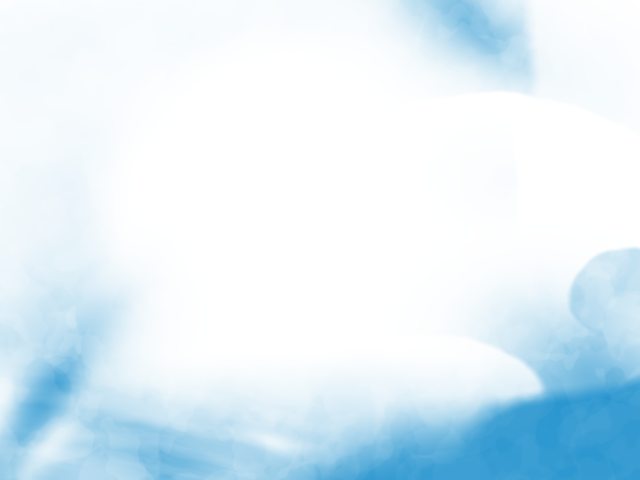
Reproduce this background procedurally as a WebGL 2 fragment shader.

```glsl
#version 300 es
precision highp float;
uniform vec2 u_resolution;
out vec4 fragColor;

// Palette and tuning, lengths in canvas heights
const vec3 PAPER = vec3(1.0);
const vec3 PIGMENT = vec3(0.16, 0.585, 0.81);
const float WARP = 0.035;
const float FLOOR_TOP = 0.28;
const float FLOOR_DENSITY = 0.42;
const float CORNER_DENSITY = 0.87;
const float STREAK_DEPTH = 0.5;
const float LAYER_DEPTH = 0.11;
const float EDGE = 0.006;
const int LAYERS = 5;

vec2 hashGradient(vec2 cell) {
    vec2 h = vec2(dot(cell, vec2(127.1, 311.7)), dot(cell, vec2(269.5, 183.3)));
    return fract(sin(h) * 43758.5) * 2.0 - 1.0;
}

float gradientNoise(vec2 p) {
    vec2 i = floor(p), f = fract(p);
    vec2 u = f * f * f * (f * (f * 6.0 - 15.0) + 10.0);
    vec2 e = vec2(0.0, 1.0);
    return mix(
        mix(dot(hashGradient(i), f), dot(hashGradient(i + e.yx), f - e.yx), u.x),
        mix(dot(hashGradient(i + e), f - e), dot(hashGradient(i + 1.0), f - 1.0), u.x), u.y);
}

float fbm(vec2 p) {
    float sum = 0.0, amp = 0.5;
    for (int i = 0; i < 4; i++) {
        sum += amp * gradientNoise(p);
        p = mat2(1.6, 1.2, -1.2, 1.6) * p + 7.3;
        amp *= 0.5;
    }
    return sum;
}

vec2 turn(vec2 p, float angle) {
    float c = cos(angle), s = sin(angle);
    return vec2(c * p.x + s * p.y, c * p.y - s * p.x);
}

// Soft elliptical brush mark
float wash(vec2 p, vec2 center, vec2 radius, float angle) {
    vec2 v = turn(p - center, angle) / radius;
    return exp(-dot(v, v));
}

// Crisp ellipse, 1 inside
float pool(vec2 p, vec2 center, vec2 radius) {
    float d = (length((p - center) / radius) - 1.0) * min(radius.x, radius.y);
    return 1.0 - smoothstep(-EDGE, EDGE, d);
}

// Lay translucent pigment over existing density
float glaze(float base, float amount) {
    return 1.0 - (1.0 - base) * (1.0 - clamp(amount, 0.0, 1.0));
}

void main() {
    vec2 uv = gl_FragCoord.xy / u_resolution;
    vec2 p = vec2(uv.x * 4.0 / 3.0, uv.y);
    vec2 q = p + WARP * vec2(fbm(p * 5.0), fbm(p * 5.0 + 31.7));

    // Pale haze around the clear centre
    float centre = length((q - vec2(0.66, 0.53)) / vec2(0.42, 0.36));
    float haze = 0.05 * wash(q, vec2(0.0, 0.62), vec2(0.3, 0.4), 0.0)
               + 0.08 * wash(q, vec2(0.17, 0.46), vec2(0.11, 0.24), -0.2)
               + 0.04 * wash(q, vec2(0.5, 0.96), vec2(0.5, 0.1), 0.15);
    float density = haze * smoothstep(0.9, 1.25, centre);
    density += 0.025 * wash(q, vec2(1.04, 0.63), vec2(0.1, 0.08), 0.0)
             * (1.0 - smoothstep(1.07, 1.08, q.x));

    // Upper cloud with a crisp right side and curved lower rim
    float rim = 0.805 - 0.9 * (q.x - 1.02) * (q.x - 1.02);
    float cloud = 0.38 * wash(q, vec2(0.99, 0.945), vec2(0.17, 0.065), -0.55)
                + 0.17 * wash(q, vec2(1.02, 0.94), vec2(0.19, 0.11), -0.3);
    cloud *= 1.0 - 0.85 * smoothstep(1.09, 1.13, q.x);
    cloud += 0.04 * wash(q, vec2(1.2, 0.83), vec2(0.22, 0.12), -0.3);
    density = glaze(density, cloud * smoothstep(-EDGE, EDGE, q.y - rim));

    // Bottom wash and left strokes
    density = glaze(density, FLOOR_DENSITY * (1.0 - smoothstep(0.0, FLOOR_TOP, q.y)));
    density = glaze(density, 0.28 * wash(q, vec2(0.09, 0.26), vec2(0.17, 0.13), 0.5));
    density = glaze(density, 0.58 * wash(q, vec2(0.1, 0.18), vec2(0.17, 0.045), 0.92));
    density = glaze(density, 0.42 * wash(q, vec2(0.26, 0.08), vec2(0.14, 0.06), -0.45));
    density *= 1.0 - 0.75 * wash(q, vec2(0.0, 0.17), vec2(0.04, 0.07), -0.3);
    density *= 1.0 - 0.6 * wash(q, vec2(0.1, 0.07), vec2(0.1, 0.03), 0.95);
    density *= 1.0 - 0.7 * wash(q, vec2(0.57, 0.085), vec2(0.06, 0.018), -0.2);

    // Sweeping bristle streaks in the lower left
    vec2 sweep = turn(q, -0.22);
    sweep.y += 0.25 * (sweep.x - 0.35) * (sweep.x - 0.35);
    float bristles = fbm(sweep * vec2(3.0, 19.0) + 4.0);
    density *= 1.0 + STREAK_DEPTH * bristles * wash(q, vec2(0.35, 0.1), vec2(0.36, 0.17), 0.0) * 2.0;

    // Right wash, held back by a pale tongue
    float tongue = pool(q, vec2(0.9, 0.17), vec2(0.235, 0.13));
    float flank = 0.6 * wash(q, vec2(1.25, 0.2), vec2(0.2, 0.13), -0.35);
    density = glaze(density, flank * (1.0 - 0.85 * tongue));
    float patchMask = pool(q, vec2(1.3, 0.385), vec2(0.115, 0.095));
    density = glaze(density, 0.23 * patchMask * smoothstep(0.28, 0.4, q.y + 0.3 * (1.33 - q.x)));

    // Deep corner, sharper to the right
    float shore = 0.035 + 0.4 * (q.x - 0.75) - 0.06 * smoothstep(1.05, 1.33, q.x);
    float softness = mix(0.11, 0.022, smoothstep(0.85, 1.08, q.x));
    float corner = 1.0 - smoothstep(-softness, softness, q.y - shore);
    density = glaze(density, CORNER_DENSITY * corner);

    // Overlapping translucent layers with drying edges
    float layers = 0.0;
    for (int i = 0; i < LAYERS; i++) {
        float k = float(i);
        float n = fbm(q * (2.5 + k) + k * 13.7);
        layers += smoothstep(-0.015, 0.015, n) - 0.5 + 0.6 * n;
    }
    density *= 1.0 + LAYER_DEPTH * layers * (1.0 - 0.7 * corner);

    fragColor = vec4(mix(PAPER, PIGMENT, clamp(density, 0.0, 1.0)), 1.0);
}
```
